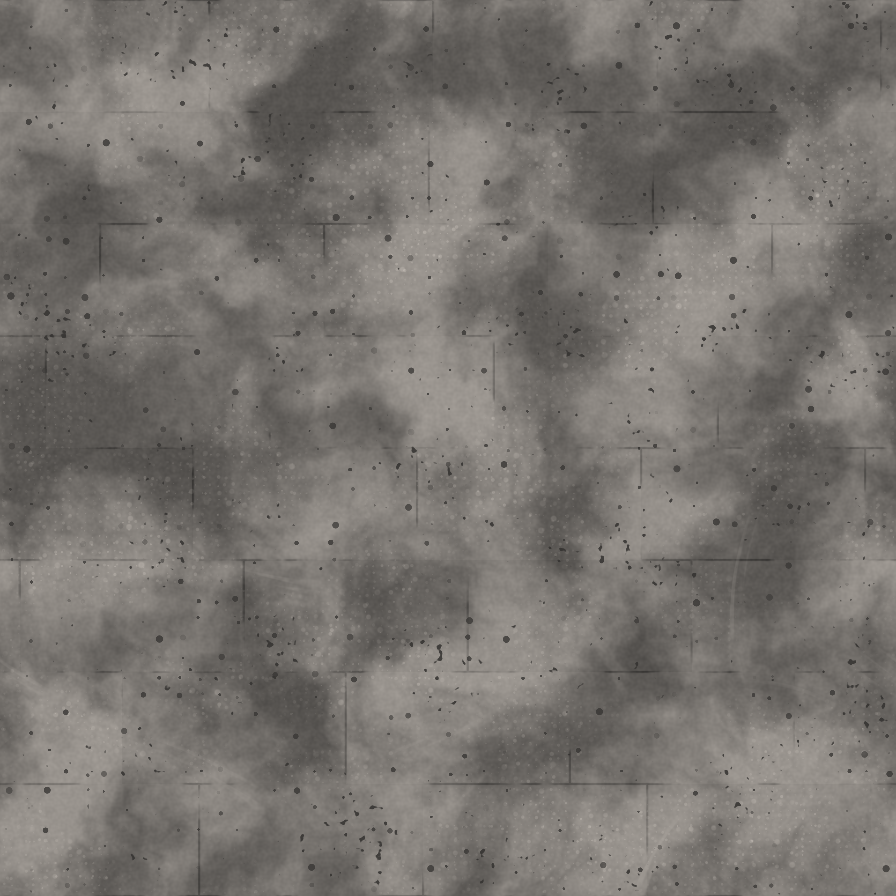
Give the GLSL for this texture, as a Shadertoy shader.

```glsl
// Worn grey concrete: warped cloud stains over a faint block pattern,
// sprinkled with pale specks, clustered dark pits and curved brush scratches.
// Every layer wraps at the canvas edge, so the surface tiles.

vec2 hash2(vec2 p) {
    vec3 a = fract(p.xyx * vec3(0.1031, 0.1030, 0.0973));
    a += dot(a, a.yzx + 33.33);
    return fract((a.xx + a.yz) * a.zy);
}

float cornerSlope(vec2 cell, vec2 offset, float period, float seed) {
    float angle = 6.2832 * hash2(mod(cell, period) + seed * 17.3).x;
    return dot(vec2(cos(angle), sin(angle)), offset);
}

// Gradient noise that repeats after a whole number of cells
float noise(vec2 p, float period, float seed) {
    vec2 i = floor(p), f = p - i;
    vec2 u = f * f * f * (f * (f * 6.0 - 15.0) + 10.0);
    vec2 e = vec2(0.0, 1.0);
    float low = mix(cornerSlope(i, f, period, seed),
                    cornerSlope(i + e.yx, f - e.yx, period, seed), u.x);
    float high = mix(cornerSlope(i + e.xy, f - e.xy, period, seed),
                     cornerSlope(i + e.yy, f - e.yy, period, seed), u.x);
    return mix(low, high, u.y);
}

float fbm(vec2 uv, float period, float seed) {
    float sum = 0.0, gain = 1.0;
    for (int i = 0; i < 5; i++) {
        sum += gain * noise(uv * period, period, seed + float(i));
        period *= 2.0;
        gain *= 0.58;
    }
    return sum;
}

// One soft, randomly sized dot per grid cell, kept inside its cell
float specks(vec2 uv, float count, float seed) {
    vec2 cell = floor(uv * count);
    vec2 place = hash2(cell + seed), kind = hash2(cell + seed + 71.0);
    float radius = mix(0.1, 0.32, kind.x * kind.x);
    float dist = length(fract(uv * count) - mix(vec2(0.33), vec2(0.67), place));
    return kind.y * (1.0 - smoothstep(radius * 0.5, radius, dist));
}

// Bundles of fine bent streaks, each in its own rotated frame
float scratches(vec2 uv) {
    float sum = 0.0;
    for (int i = 0; i < 16; i++) {
        float id = float(i);
        vec2 shape = hash2(vec2(id, 57.0)), look = hash2(vec2(id, 83.0));
        vec2 d = fract(uv - hash2(vec2(id, 31.0)) + 0.5) - 0.5;
        float angle = 3.1416 * shape.x, c = cos(angle), s = sin(angle);
        d = mat2(c, -s, s, c) * d;
        d.y += (look.x - 0.5) * 5.0 * d.x * d.x;
        float reach = mix(0.06, 0.14, shape.y), girth = mix(0.014, 0.032, look.y);
        float fade = (1.0 - smoothstep(0.2, 1.0, abs(d.x) / reach))
                   * (1.0 - smoothstep(0.4, 1.0, abs(d.y) / girth));
        float streak = noise(d * vec2(9.0, 150.0), 512.0, id + 40.0);
        float strength = mix(0.25, 1.0, look.x * look.x);
        sum += strength * fade * (0.25 + smoothstep(0.08, 0.38, streak));
    }
    return min(sum, 1.3);
}

void mainImage(out vec4 fragColor, in vec2 fragCoord) {
    vec2 uv = fragCoord / iResolution.xy;

    // Cloud stains
    vec2 warp = vec2(fbm(uv, 4.0, 3.0), fbm(uv, 4.0, 13.0));
    float cloud = fbm(uv + 0.05 * warp, 5.0, 23.0);
    float tone = mix(0.345, 0.595, smoothstep(-0.55, 0.55, cloud));

    // Staggered blocks with slight shade changes and broken joints
    float row = floor(uv.y * 8.0);
    float along = uv.x * 4.0 + hash2(vec2(row, 5.0)).x;
    vec2 block = vec2(mod(floor(along), 4.0), row);
    tone += 0.03 * (hash2(block + 9.0).x - 0.5);
    vec2 joint = (0.5 - abs(fract(vec2(along, uv.y * 8.0)) - 0.5)) / vec2(4.0, 8.0);
    float line = 1.0 - smoothstep(0.0005, 0.002, min(joint.x, joint.y));
    float wear = smoothstep(-0.05, 0.4, fbm(uv, 12.0, 33.0));
    tone -= 0.11 * line * wear;

    // Fine grain and pale specks
    tone += 0.03 * noise(uv * 240.0, 240.0, 6.0) + 0.03 * noise(uv * 100.0, 100.0, 7.0);
    float dusty = smoothstep(-0.25, 0.4, fbm(uv, 6.0, 43.0));
    float pale = specks(uv, 72.0, 11.0) + specks(uv, 121.0, 29.0);
    tone += 0.085 * dusty * pale;

    // Brush scratches
    tone += 0.075 * scratches(uv) * (1.0 - smoothstep(0.5, 0.68, tone));

    // Dark pits, dense in clusters and sparse elsewhere
    float cluster = smoothstep(0.05, 0.65, fbm(uv, 9.0, 53.0) - 0.15 * cloud);
    float pit = noise(uv * 105.0, 105.0, 8.0) + 0.5 * noise(uv * 210.0, 210.0, 9.0);
    float limit = mix(0.62, 0.3, cluster);
    tone = mix(tone, 0.2, 0.85 * smoothstep(limit, limit + 0.16, pit));
    float dots = specks(uv, 47.0, 97.0);
    tone = mix(tone, 0.22, 0.8 * smoothstep(0.72, 0.92, dots));

    fragColor = vec4(tone * vec3(1.0, 0.966, 0.928), 1.0);
}
```
